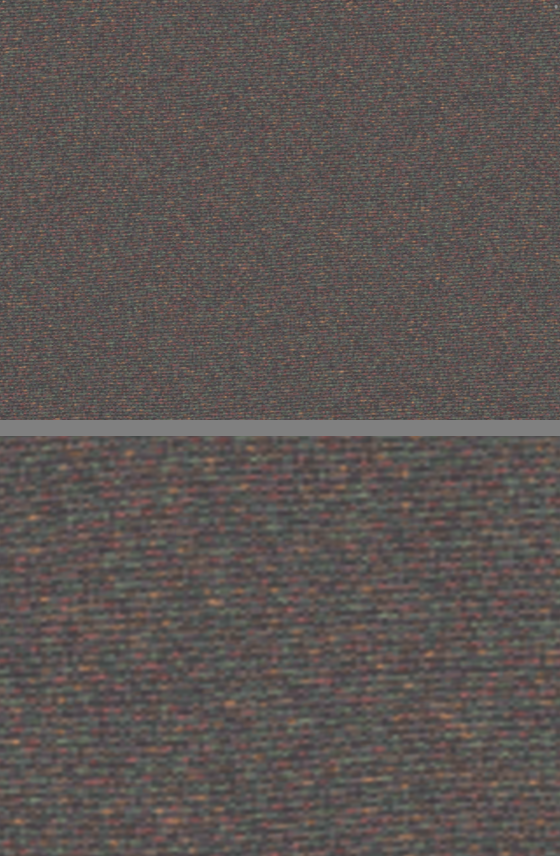
Top: the whole. Bottom: its middle third, enlarged.
Reproduce this texture procedurally as a Shadertoy shader.

```glsl
const vec2  WEAVE = vec2(88.0, 124.0);        // stitches and rows per canvas height
const vec2  STITCH_SIZE = vec2(0.42, 0.34);   // soft radii, in weave cells
const vec2  STITCH_JITTER = vec2(0.8, 0.45);
const float ROW_SLOPE = 0.035;
const float ROW_WAVE = 0.006;
const float ROW_SHADE = 0.07;
const float GRAIN_SCALE = 300.0;
const float GRAIN_CONTRAST = 0.17;
const float SLUB_CONTRAST = 0.2;
const float WARP_STREAK = 0.2;

const vec3 PLUM_GREY  = vec3(0.326, 0.297, 0.318);
const vec3 GREEN_GREY = vec3(0.314, 0.336, 0.330);
const vec3 BROWN_GREY = vec3(0.362, 0.318, 0.304);
const vec3 RED        = vec3(0.475, 0.312, 0.308);
const vec3 SAGE       = vec3(0.375, 0.408, 0.348);
const vec3 ORANGE     = vec3(0.560, 0.415, 0.320);
const vec3 TAUPE      = vec3(0.425, 0.360, 0.320);
const vec3 LINT       = vec3(0.620, 0.630, 0.640);

// Integer hash giving three values in 0..1
vec3 hash3(vec2 cell, uint seed) {
    uvec3 v = uvec3(uvec2(ivec2(cell)), seed) * 1664525u + 1013904223u;
    v.x += v.y * v.z; v.y += v.z * v.x; v.z += v.x * v.y;
    v ^= v >> 16u;
    v.x += v.y * v.z; v.y += v.z * v.x; v.z += v.x * v.y;
    return vec3(v >> 8u) / 16777216.0;
}

// Smooth value noise, three independent channels
vec3 noise3(vec2 p, uint seed) {
    vec2 i = floor(p), f = fract(p);
    f = f * f * (3.0 - 2.0 * f);
    vec3 low  = mix(hash3(i, seed), hash3(i + vec2(1, 0), seed), f.x);
    vec3 high = mix(hash3(i + vec2(0, 1), seed), hash3(i + vec2(1, 1), seed), f.x);
    return mix(low, high, f.y);
}

vec3 threadColour(float pick) {
    if (pick < 0.33) return RED;
    if (pick < 0.66) return SAGE;
    if (pick < 0.79) return ORANGE;
    return TAUPE;
}

void mainImage(out vec4 fragColor, in vec2 fragCoord) {
    vec2 p = fragCoord / iResolution.y;
    float aspect = iResolution.x / iResolution.y;

    // Slightly sloping, wavy rows
    vec2 cloth = p;
    cloth.y += ROW_WAVE * (noise3(p * vec2(5.0, 3.0), 1u).x - 0.5) - ROW_SLOPE * p.x;
    vec2 weave = cloth * WEAVE;

    // Mottled ground
    vec3 tint = noise3(cloth * GRAIN_SCALE * vec2(0.5, 0.7), 2u);
    vec3 colour = mix(PLUM_GREY, GREEN_GREY, smoothstep(0.2, 0.75, tint.x));
    colour = mix(colour, BROWN_GREY, smoothstep(0.45, 0.85, tint.z));

    // Uneven yarn: long slubs across, faint streaks down
    float slub = noise3(cloth * vec2(9.0, 60.0), 3u).x
               + 0.4 * noise3(cloth * vec2(3.0, 9.0), 4u).x - 0.7;
    float streak = smoothstep(0.72, 0.98, noise3(p * vec2(65.0, 2.5), 5u).x);
    float yarn = 1.0 + SLUB_CONTRAST * slub + WARP_STREAK * streak;

    // Soft coloured stitches from this cell and its neighbours
    vec2 home = floor(weave);
    for (int y = -1; y <= 1; y++) {
        for (int x = -1; x <= 1; x++) {
            vec2 cell = home + vec2(x, y);
            vec3 place = hash3(cell, 6u);
            vec3 dye = hash3(cell, 7u);
            vec2 centre = cell + 0.5 + (place.xy - 0.5) * STITCH_JITTER;
            vec2 size = STITCH_SIZE * vec2(mix(0.65, 1.3, place.z), 1.0);
            vec2 q = (weave - centre) / size;
            float strength = clamp(mix(0.1, 1.15, dye.y) * yarn, 0.0, 1.0);
            vec3 thread = threadColour(dye.x) * mix(0.95, 1.08, dye.z);
            colour = mix(colour, thread, strength * exp(-dot(q, q)));
        }
    }

    // Fibre grain and shaded gaps between rows
    float fibre = noise3(cloth * GRAIN_SCALE * vec2(0.8, 1.0), 8u).x;
    colour *= 1.0 + GRAIN_CONTRAST * (2.0 * fibre - 1.0);
    colour *= 1.0 - ROW_SHADE * cos(6.28318 * weave.y);

    // Lint fleck near the upper right corner
    float fleck = length((p - vec2(0.993 * aspect, 0.984)) * vec2(1.3, 1.0));
    colour = mix(colour, LINT, 0.8 * (1.0 - smoothstep(0.002, 0.007, fleck)));

    fragColor = vec4(colour, 1.0);
}
```
